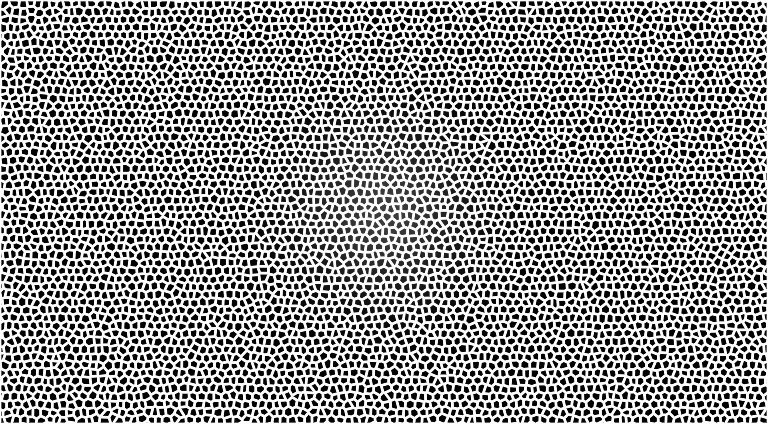
A Shadertoy shader for this pattern:

```glsl
// Fine black Voronoi pebbles between white walls, with a soft grey glow at the centre.

// Pseudo-random pair for a grid cell.
vec2 hash2(vec2 cell) {
    vec3 q = fract(cell.xyx * vec3(0.1031, 0.1030, 0.0973));
    q += dot(q, q.yzx + 33.33);
    return fract((q.xx + q.yz) * q.zy);
}

// Seed of a cell: alternate rows are shifted, with less jitter vertically.
vec2 seedPoint(vec2 cell) {
    float stagger = 0.5 * mod(cell.y, 2.0) - 0.25;
    vec2 jitter = (hash2(cell) - 0.5) * vec2(0.60, 0.48);
    return cell + 0.5 + vec2(stagger, 0.0) + jitter;
}

// Distance to the closest border between two cells.
float cellBorder(vec2 p) {
    vec2 base = floor(p);
    vec2 nearest = vec2(0.0);
    float best = 1e3;
    for (int y = -2; y <= 2; y++)
    for (int x = -2; x <= 2; x++) {
        vec2 toSeed = seedPoint(base + vec2(x, y)) - p;
        float d = dot(toSeed, toSeed);
        if (d < best) {
            best = d;
            nearest = toSeed;
        }
    }
    float border = 1e3;
    for (int y = -2; y <= 2; y++)
    for (int x = -2; x <= 2; x++) {
        vec2 toSeed = seedPoint(base + vec2(x, y)) - p;
        vec2 gap = toSeed - nearest;
        if (dot(gap, gap) > 1e-5)
            border = min(border, dot(0.5 * (toSeed + nearest), normalize(gap)));
    }
    return border;
}

void mainImage(out vec4 fragColor, in vec2 fragCoord) {
    float rows = 54.0;
    vec2 p = fragCoord / iResolution.y * rows;
    vec2 size = iResolution.xy / iResolution.y * rows;
    float pixel = rows / iResolution.y;

    // Walls, closed by a thin frame at the canvas edge
    vec2 edge = min(p, size - p);
    float border = min(cellBorder(p), min(edge.x, edge.y));
    float pebble = smoothstep(-0.5 * pixel, 0.5 * pixel, border - 0.18);

    // Central glow lifts the pebbles from black to dark grey
    vec2 fromCentre = (p - 0.5 * size) / rows;
    float glow = exp(-dot(fromCentre, fromCentre) * 28.0);
    vec3 pebbleColor = vec3(0.01 + 0.23 * glow);
    vec3 wallColor = vec3(0.99);

    fragColor = vec4(mix(wallColor, pebbleColor, pebble), 1.0);
}
```
